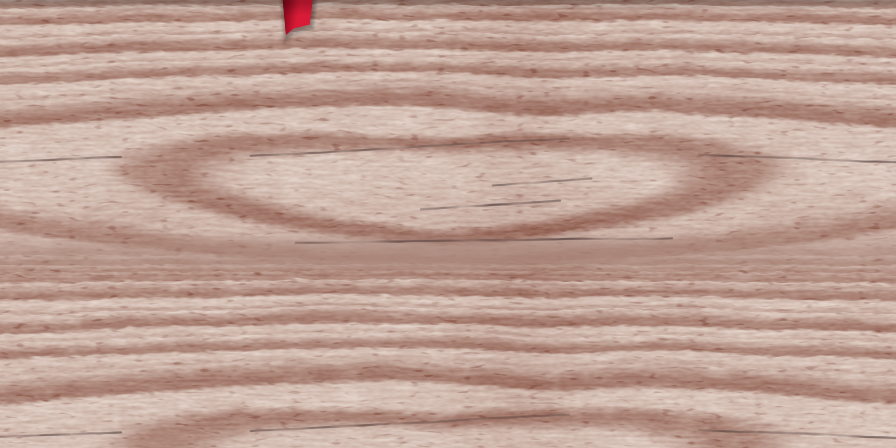
Write a Shadertoy shader that draws this texture.

```glsl
const vec3 PALE = vec3(0.865, 0.79, 0.75);
const vec3 DARK = vec3(0.60, 0.42, 0.365);
const vec3 HAZE = vec3(0.67, 0.535, 0.49);
const vec3 CRACK = vec3(0.33, 0.25, 0.24);
const vec3 RED = vec3(0.80, 0.10, 0.20);
const vec3 RED_SHADE = vec3(0.50, 0.03, 0.10);
const float PLANK = 0.615;      // height of one repeat of the wood
const float FIBRE = 0.30;       // strength of the fine fibres
const float PORE = 0.34;        // strength of the short dark pores
const float WARP = 0.007;       // waviness of the rings
const float MID = 1.003;        // axis of the oval figure

// Rings: height at the sides, arch, half thickness, depth
const int RINGS = 12;
const vec4 ring[RINGS] = vec4[RINGS](
    vec4(0.010, 0.010, 0.009, 0.75), vec4(0.047, 0.014, 0.011, 0.85),
    vec4(0.084, 0.018, 0.004, 0.35), vec4(0.118, 0.024, 0.012, 0.88),
    vec4(0.148, 0.026, 0.004, 0.22), vec4(0.178, 0.028, 0.011, 0.85),
    vec4(0.222, 0.040, 0.005, 0.22), vec4(0.268, 0.052, 0.019, 0.92),
    vec4(0.563, 0.000, 0.008, 0.35), vec4(0.586, 0.002, 0.007, 0.50),
    vec4(0.605, 0.006, 0.006, 0.55), vec4(0.029, 0.012, 0.004, 0.40));

// Cracks: start and end
const int CRACKS = 6;
const vec4 crack[CRACKS] = vec4[CRACKS](
    vec4(0.00, 0.361, 0.27, 0.350), vec4(0.56, 0.348, 1.27, 0.310),
    vec4(1.56, 0.345, 2.00, 0.362), vec4(0.94, 0.467, 1.25, 0.448),
    vec4(1.10, 0.414, 1.32, 0.398), vec4(0.66, 0.542, 1.50, 0.532));

vec2 gradientAt(vec2 cell) {
    vec3 q = fract(cell.xyx * vec3(0.1031, 0.1030, 0.0973));
    q += dot(q, q.yzx + 33.33);
    return 2.0 * fract((q.xx + q.yz) * q.zy) - 1.0;
}

float noise(vec2 p) {
    vec2 i = floor(p), f = fract(p);
    vec2 u = f * f * f * (f * (f * 6.0 - 15.0) + 10.0);
    vec2 e = vec2(0.0, 1.0);
    float low = mix(dot(gradientAt(i), f), dot(gradientAt(i + e.yx), f - e.yx), u.x);
    float high = mix(dot(gradientAt(i + e), f - e), dot(gradientAt(i + 1.0), f - 1.0), u.x);
    return mix(low, high, u.y);
}

// Soft upper side, crisp lower side
float ringProfile(float d, float w) {
    return smoothstep(-2.3 * w, 0.1 * w, d) * (1.0 - smoothstep(0.6 * w, 1.3 * w, d));
}

float figure(vec2 p) {
    float side = abs(p.x - MID);
    float arch = sin(1.5708 * p.x) - 0.4 * exp(-pow((p.x - 1.2) / 0.18, 2.0));
    float tone = 0.0;
    for (int i = 0; i < RINGS; i++) {
        float d = p.y - ring[i].x + ring[i].y * arch;
        d -= PLANK * round(d / PLANK);
        tone = max(tone, ring[i].w * ringProfile(d, ring[i].z));
    }
    // Pointed oval around the heart
    vec2 q = vec2(side / 0.75, (p.y - 0.430 + 0.075 * side) / 0.122);
    float r = length(q);
    float oval = smoothstep(0.60, 0.83, r) * (1.0 - smoothstep(0.90, 1.07, r));
    tone = max(tone, oval * mix(0.85, 0.68, smoothstep(0.4, 0.9, side)));
    // Outer ring falling towards the middle
    float d = p.y - 0.578 + 0.088 * side * side;
    tone = max(tone, 0.65 * ringProfile(d, 0.010 + 0.014 * side));
    return tone;
}

float crackMask(vec2 p, float px) {
    float mask = 0.0;
    for (int i = 0; i < CRACKS; i++) {
        vec2 a = crack[i].xy, ab = crack[i].zw - a;
        float h = clamp(dot(p - a, ab) / dot(ab, ab), 0.0, 1.0);
        float d = length(p - a - ab * h);
        float fade = 0.55 + 0.9 * noise(vec2(p.x * 14.0, float(i) * 7.3));
        mask = max(mask, fade * (1.0 - smoothstep(0.0008, 0.0018 + px, d)));
    }
    return clamp(mask, 0.0, 0.9);
}

vec3 wood(vec2 p, float px) {
    vec2 q = vec2(p.x, mod(p.y, PLANK));
    float wave = noise(p * vec2(5.0, 14.0)) + 0.5 * noise(p * vec2(22.0, 70.0));
    float fray = 0.006 * noise(p * vec2(40.0, 150.0));
    float tone = 0.10 + 0.76 * figure(q + vec2(0.0, WARP * wave + fray));
    tone += 0.13 * smoothstep(0.38, 0.52, q.y) + 0.10 * wave;
    tone += 0.12 * exp(-pow((p.x - 1.17) / 0.12, 2.0));

    // Blurred belt between two repeats
    float belt = smoothstep(0.515, 0.55, q.y) * (1.0 - smoothstep(0.58, 0.615, q.y));
    belt *= 0.30 + 0.40 * exp(-pow((p.x - MID) / 0.5, 2.0));

    // Fibres and pores
    float fibre = noise(p * vec2(16.0, 130.0)) + 0.6 * noise(p * vec2(60.0, 190.0) + 31.0);
    float pore = smoothstep(0.18, 0.5, noise(p * vec2(34.0, 125.0) + 70.0));
    tone += (FIBRE * fibre + PORE * pore) * (1.0 - 0.7 * belt);
    vec3 col = mix(PALE, DARK, clamp(tone, -0.08, 1.15));
    col = mix(col, HAZE, belt);
    return mix(col, CRACK, 0.8 * crackMask(q + vec2(0.0, 0.003 * wave), px));
}

// Swallow-tailed ribbon hanging from the upper edge; negative inside
float ribbon(vec2 p) {
    float left = 0.631 + 0.09 * p.y;
    float right = 0.698 - 0.12 * p.y;
    float tail = max(0.081 - 0.85 * (p.x - 0.635), 0.064 - 0.25 * (p.x - 0.655));
    return max(max(left - p.x, p.x - right), (p.y - tail) * 0.8);
}

void mainImage(out vec4 fragColor, in vec2 fragCoord) {
    float px = 1.0 / iResolution.y;
    vec2 p = vec2(2.0 * fragCoord.x / iResolution.x, 1.0 - fragCoord.y * px);
    vec3 col = wood(p, px);
    col *= 1.0 - 0.22 * (1.0 - smoothstep(0.0, 0.025, p.y));

    // Ribbon with its shadow
    col *= 1.0 - 0.35 * (1.0 - smoothstep(-0.004, 0.014, ribbon(p - vec2(0.002, 0.004))));
    float sheen = smoothstep(0.633, 0.675, p.x + 0.15 * p.y);
    vec3 cloth = mix(RED_SHADE, RED, sheen) * (0.82 + 0.25 * smoothstep(0.0, 0.04, p.y));
    col = mix(col, cloth, 1.0 - smoothstep(-0.5 * px, 0.5 * px, ribbon(p)));
    fragColor = vec4(col, 1.0);
}
```
